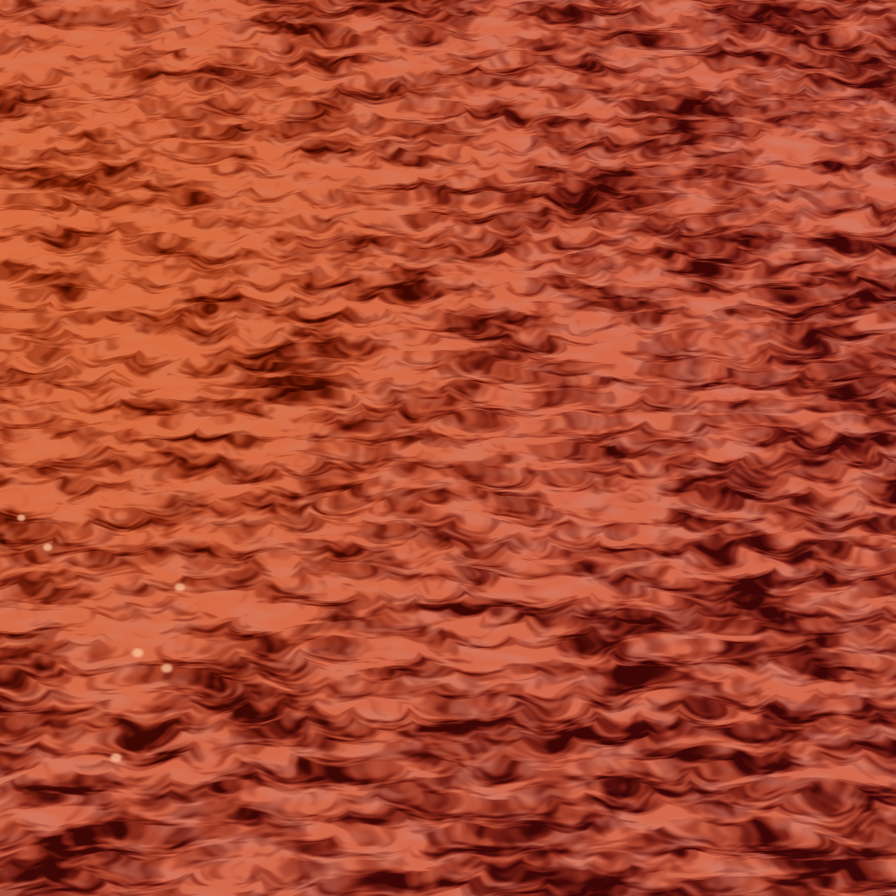
Give the GLSL for this texture, as a WebGL 2 fragment shader.

```glsl
#version 300 es
precision highp float;
// Rippled water in red evening light, seen at a low angle.
// Stretched octaves of gradient noise, bent into peaked crests and widened
// towards the viewer, drive a ramp from dark troughs to glowing slopes.

uniform vec2 u_resolution;
out vec4 fragColor;

vec2 hash2(ivec2 cell) {
    uvec2 q = uvec2(cell) * 1664525u + 1013904223u;
    q.x += q.y * 1664525u;
    q.y += q.x * 1664525u;
    q ^= q >> 16u;
    q.x += q.y * 1664525u;
    q.y += q.x * 1664525u;
    q ^= q >> 16u;
    return vec2(q & 65535u) / 65535.0;
}

float cornerSlope(ivec2 cell, vec2 offset) {
    float angle = 6.2832 * hash2(cell).x;
    return dot(vec2(cos(angle), sin(angle)), offset);
}

float gradientNoise(vec2 p) {
    ivec2 i = ivec2(floor(p));
    vec2 f = fract(p);
    vec2 w = f * f * f * (f * (f * 6.0 - 15.0) + 10.0);
    float low = mix(cornerSlope(i, f),
                    cornerSlope(i + ivec2(1, 0), f - vec2(1, 0)), w.x);
    float high = mix(cornerSlope(i + ivec2(0, 1), f - vec2(0, 1)),
                     cornerSlope(i + ivec2(1, 1), f - vec2(1, 1)), w.x);
    return mix(low, high, w.y);
}

// Sum of flat ripples, each octave tilted a little the other way.
float ripples(vec2 p) {
    float sum = 0.0, amplitude = 1.0, tilt = 0.03;
    vec2 frequency = vec2(7.5, 40.0);
    for (int i = 0; i < 4; i++) {
        vec2 q = vec2(p.x, p.y + tilt * p.x);
        sum += amplitude * gradientNoise(q * frequency + 17.3 * float(i));
        frequency *= vec2(2.1, 1.75);
        amplitude *= 0.74;
        tilt *= -1.2;
    }
    return sum;
}

void main() {
    vec2 uv = gl_FragCoord.xy / u_resolution.y;

    // Perspective: ripples shrink towards the top.
    vec2 water = vec2((uv.x - 0.5) * (0.8 + 0.5 * uv.y),
                      uv.y * (0.8 + 0.25 * uv.y));

    // Creased displacement gives the troughs pointed upper edges.
    vec2 bent = water;
    bent.y += 0.03 * abs(gradientNoise(water * vec2(15.0, 32.0) + 5.0));
    bent.x += 0.02 * gradientNoise(water * vec2(12.0, 50.0) + 31.0);

    // Tone: ripples, broad swell patches and the glow at the upper left.
    float swell = gradientNoise(water * vec2(3.0, 9.0) + 63.0);
    float glow = exp(-5.0 * dot(uv - vec2(0.1, 0.68), uv - vec2(0.1, 0.68)));
    float tone = ripples(bent) * mix(3.6, 2.8, uv.y) + 1.1 * swell;
    tone += 0.75 * glow - 0.25 + 0.3 * smoothstep(0.0, 0.4, uv.y) - 0.12 * uv.x;

    // Colour ramp from trough to lit slope.
    vec3 color = mix(vec3(0.24, 0.02, 0.02), vec3(0.48, 0.12, 0.08),
                     smoothstep(-2.3, -0.9, tone));
    color = mix(color, vec3(0.67, 0.26, 0.18), smoothstep(-1.2, 0.1, tone));
    color = mix(color, vec3(0.84, 0.41, 0.30), smoothstep(-0.1, 1.5, tone));

    // Pink sky reflections in flecks, warmer orange within the glow.
    float fleck = gradientNoise(water * vec2(22.0, 70.0) + 90.0);
    float pink = smoothstep(-0.15, 0.35, fleck) * smoothstep(-1.6, 0.2, tone);
    color += vec3(-0.01, 0.045, 0.07) * pink * (1.0 - 0.7 * glow);
    color += vec3(0.02, 0.015, -0.05) * glow;

    // A few tiny bright glints at the lower left.
    for (int i = 0; i < 6; i++) {
        vec2 spot = vec2(0.0, 0.08) + vec2(0.32, 0.38) * hash2(ivec2(i, 47));
        float size = 0.004 + 0.003 * hash2(ivec2(i, 83)).x;
        float glint = 1.0 - smoothstep(0.4, 1.2, length((uv - spot) * vec2(0.8, 1.0)) / size);
        color = mix(color, vec3(0.98, 0.74, 0.58), 0.8 * glint);
    }

    fragColor = vec4(color, 1.0);
}
```
